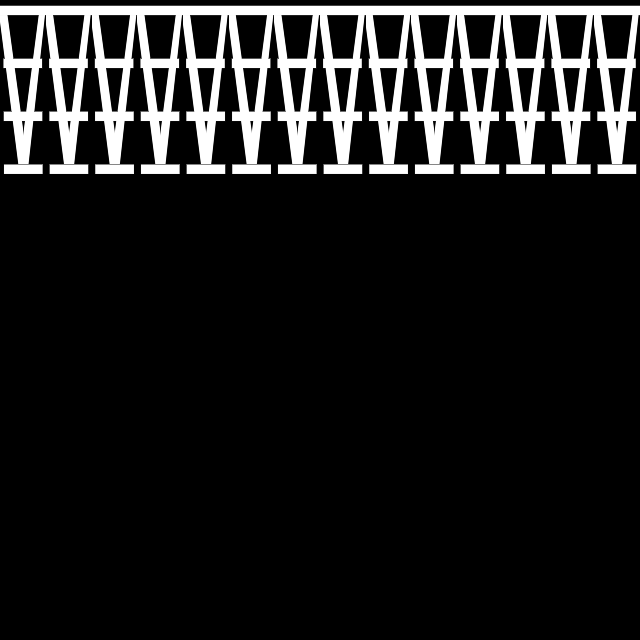
Reproduce this pattern procedurally as a Shadertoy shader.

```glsl
const vec3 BACKGROUND = vec3(0.0);
const vec3 LATTICE = vec3(1.0);
const float PERIOD = 0.07135;
const float FIRST_CENTER = 0.0364;
const float BAND_Y = 0.9837;
const float BAR_SPACING = 0.0827;
const float BAR_HALF_HEIGHT = 0.0074;
const float BAR_HALF_WIDTH = 0.0302;
const float BAR_DRIFT = 0.0004;
const float LEG_TOP = 0.9766;
const float LEG_BOTTOM = 0.7435;
// Leg edges from the cell center: left outer, left inner, right inner, right outer
const vec4 EDGES_TOP = vec4(-0.0378, -0.0247, 0.0241, 0.0339);
const vec4 EDGES_BOTTOM = vec4(-0.0078, 0.0072, -0.0062, 0.0082);
const int BARS = 3;

float boxDistance(vec2 p, vec2 halfSize) {
    vec2 d = abs(p) - halfSize;
    return max(d.x, d.y);
}

float spanDistance(float x, float low, float high) {
    return max(low - x, x - high);
}

float legDistance(vec2 p) {
    float t = (LEG_TOP - p.y) / (LEG_TOP - LEG_BOTTOM);
    vec4 edges = mix(EDGES_TOP, EDGES_BOTTOM, t);
    float legs = min(spanDistance(p.x, edges.x, edges.y),
                     spanDistance(p.x, edges.z, edges.w));
    return max(legs, spanDistance(p.y, LEG_BOTTOM, LEG_TOP));
}

void mainImage(out vec4 fragColor, in vec2 fragCoord) {
    vec2 uv = fragCoord / iResolution.xy;
    float pixel = 1.0 / iResolution.y;

    // Repeated cells with a pair of converging legs
    float x = mod(uv.x - FIRST_CENTER + 0.5 * PERIOD, PERIOD) - 0.5 * PERIOD;
    float d = legDistance(vec2(x, uv.y));

    // Continuous band above separate crossbars
    d = min(d, abs(uv.y - BAND_Y) - BAR_HALF_HEIGHT);
    for (int i = 1; i <= BARS; i++) {
        float row = float(i);
        vec2 center = vec2(BAR_DRIFT * (row - float(BARS)), BAND_Y - BAR_SPACING * row);
        d = min(d, boxDistance(vec2(x, uv.y) - center, vec2(BAR_HALF_WIDTH, BAR_HALF_HEIGHT)));
    }

    float coverage = 1.0 - smoothstep(-0.6 * pixel, 0.6 * pixel, d);
    fragColor = vec4(mix(BACKGROUND, LATTICE, coverage), 1.0);
}
```
